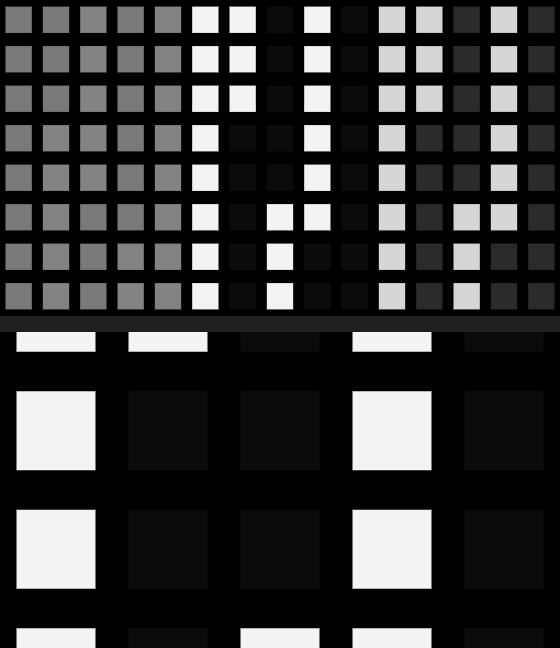
Top: the whole. Bottom: its middle third, enlarged.
Write a Shadertoy shader that draws this pattern.

```glsl
// Whether a tile is lit: each column of a panel lights one run of rows, counted from the bottom
bool isLit(int column, float row) {
    vec2 runs[5] = vec2[5](vec2(0, 7), vec2(5, 7), vec2(0, 2), vec2(2, 7), vec2(9, 0));
    vec2 run = runs[column];
    return row >= run.x && row <= run.y;
}

// Signed distance to an axis-aligned square
float squareDistance(vec2 p, float halfSide) {
    vec2 d = abs(p) - halfSide;
    return max(d.x, d.y);
}

void mainImage(out vec4 fragColor, in vec2 fragCoord) {
    // Grid of 15 by 8 cells
    vec2 grid = vec2(15.0, 8.0);
    vec2 cellPosition = fragCoord / iResolution.xy * grid;
    vec2 cell = floor(cellPosition);

    // Three panels of five columns: faint inverted, strong and medium contrast
    int panel = int(cell.x) / 5;
    vec2 offOnLevels = panel == 0 ? vec2(0.515, 0.475)
                     : panel == 1 ? vec2(0.045, 0.953)
                     : vec2(0.167, 0.838);
    float tileGray = isLit(int(cell.x) % 5, cell.y) ? offOnLevels.y : offOnLevels.x;

    // Square tile centred in its cell, measured in canvas heights
    vec2 aspect = vec2(iResolution.x / iResolution.y, 1.0);
    vec2 local = (cellPosition - cell - 0.5) / grid * aspect;
    float distanceToTile = squareDistance(local, 1.0 / 24.0);
    float coverage = clamp(0.5 - distanceToTile * iResolution.y, 0.0, 1.0);

    fragColor = vec4(vec3(tileGray * coverage), 1.0);
}
```
